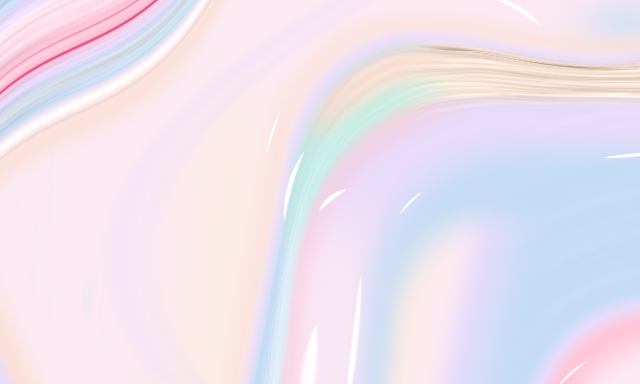
This background is drawn by a WebGL 1 fragment shader. Its source:

```glsl
precision highp float;
// Pastel liquid marble: folded ribbons of pink, mint, lilac and blue.
// Each fold is a contour field made by smoothly joining an upright edge and
// a level edge; colours are laid along the fields, then streaks and glints.

#define ASPECT 1.667
#define STREAKS 0.55
#define GLINT 0.95
#define PINK vec3(0.99, 0.915, 0.95)
#define CREAM vec3(0.99, 0.925, 0.90)
#define PEACH vec3(0.98, 0.87, 0.82)
#define ROSE vec3(1.0, 0.78, 0.85)
#define LILAC vec3(0.91, 0.86, 0.985)
#define BLUE vec3(0.775, 0.865, 0.96)
#define MINT vec3(0.77, 0.93, 0.89)
#define CRIMSON vec3(0.86, 0.22, 0.48)

uniform vec2 u_resolution;

float hash(vec2 p) {
  return fract(sin(dot(p, vec2(127.1, 311.7))) * 43758.5453);
}

float noise(vec2 p) {
  vec2 i = floor(p), f = fract(p);
  f = f * f * (3.0 - 2.0 * f);
  return mix(mix(hash(i), hash(i + vec2(1, 0)), f.x),
             mix(hash(i + vec2(0, 1)), hash(i + vec2(1, 1)), f.x), f.y);
}

// Long flowing grain: along the flow, then across it.
float grain(float along, float across) {
  float sum = 0.0, amp = 0.5;
  for (int i = 0; i < 3; i++) {
    sum += amp * noise(vec2(along, across));
    along *= 1.6; across *= 2.1; amp *= 0.55;
  }
  return sum / 0.93;
}

float bell(float d, float width) { return exp(-d * d / (width * width)); }

// Smooth minimum: rounds the bend of a fold.
float fold(float a, float b, float k) {
  float h = max(k - abs(a - b), 0.0) / k;
  return min(a, b) - h * h * k * 0.25;
}

// Curved, tapered highlight from a to b.
float glint(vec2 p, vec2 a, vec2 b, float bend, float width) {
  vec2 ab = b - a;
  float len = length(ab);
  vec2 dir = ab / len, q = p - a;
  float t = clamp(dot(q, dir) / len, 0.0, 1.0);
  float taper = 4.0 * t * (1.0 - t);
  float off = abs(dot(q, vec2(-dir.y, dir.x)) - bend * taper);
  return (1.0 - smoothstep(0.3, 1.0, off / (width * taper + 0.0005))) * smoothstep(0.0, 0.3, taper);
}

vec3 leftField(vec2 p) {
  vec3 c = mix(PINK, CREAM, 0.9 * bell(p.x - 0.54 - 0.12 * p.y, 0.13) * smoothstep(0.95, 0.5, p.y));
  float vein = p.x - 0.31 - 1.3 * (p.y - 0.33) * (p.y - 0.33);
  c = mix(c, LILAC, 0.32 * bell(vein, 0.035) + 0.2 * bell(vein - 0.07, 0.025));
  float wisps = grain(p.x * 45.0, p.y * 5.0);
  c = mix(c, MINT, 0.4 * smoothstep(0.62, 0.85, wisps) * bell(p.x - 0.17, 0.1) * bell(p.y - 0.33, 0.25));
  float corner = p.x - 0.09 + 0.42 * p.y;
  c = mix(c, PEACH, 0.8 * smoothstep(0.05, -0.04, corner));
  return mix(c, LILAC, smoothstep(-0.04, -0.08, corner));
}

// Striped fold across the upper left corner.
vec3 cornerBand(vec3 c, vec2 p) {
  float s = p.y - 0.609 - p.x * (0.872 + p.x * (3.29 * p.x - 2.015));
  float g = grain(p.x * 3.0, s * 70.0);
  c = mix(c, PEACH, 0.65 * bell(s + 0.055, 0.045));
  c = mix(c, PEACH * 0.93, 0.5 * bell(s + 0.025, 0.005));
  c = mix(c, BLUE, smoothstep(0.005, 0.045, s));
  c = mix(c, vec3(0.86, 0.85, 0.86), 0.65 * bell(s - 0.075, 0.025));
  c = mix(c, LILAC, smoothstep(0.085, 0.115, s));
  c = mix(c, ROSE, smoothstep(0.11, 0.15, s));
  c = mix(c, PINK, 0.75 * bell(s - 0.235, 0.018) + 0.9 * bell(s - 0.28, 0.025));
  c = mix(c, LILAC, smoothstep(0.28, 0.32, s));
  c = mix(c, BLUE, smoothstep(0.32, 0.37, s));
  c += (g - 0.5) * 0.3 * STREAKS * smoothstep(0.01, 0.05, s);
  c = mix(c, vec3(1), 0.95 * bell(s, 0.012) + 0.5 * bell(s - 0.3, 0.006));
  c = mix(c, MINT, 0.7 * bell(s - 0.045, 0.004) * smoothstep(0.3, 0.45, p.x));
  return mix(c, CRIMSON, 0.85 * bell(s - 0.148, 0.0045) + 0.35 * bell(s - 0.185, 0.003));
}

// Blue pool with a warm tongue and a pink bulb.
vec3 pool(vec2 p, float inner) {
  float low = smoothstep(0.6, 0.25, p.y) * smoothstep(1.08, 0.88, p.x);
  vec3 c = mix(LILAC, PINK, 0.85 * low);
  c = mix(c, ROSE, 0.4 * bell(inner - 0.01, 0.03) * smoothstep(1.3, 1.0, p.x));
  float edge = fold(p.x - 0.93 - 0.1 * p.y, 0.63 - p.y, 0.42);
  c = mix(c, BLUE, smoothstep(-0.05, 0.08, edge));
  float tongue = fold(p.x - 0.97 - 0.13 * p.y, 0.47 - p.y, 0.28);
  float across = p.x - 0.22 * p.y;
  vec3 warm = mix(CREAM, PINK, smoothstep(1.0, 1.13, across));
  warm = mix(warm, LILAC, smoothstep(1.1, 1.2, across));
  c = mix(c, warm, smoothstep(-0.02, 0.09, tongue) * smoothstep(1.34, 1.14, across));
  float r = length(p - vec2(1.72, -0.13));
  c += 0.025 * (grain(p.x * 2.0, r * 40.0) - 0.5) * smoothstep(1.25, 1.5, p.x);
  c = mix(c, LILAC, smoothstep(0.38, 0.33, r));
  return mix(c, mix(PINK, ROSE, smoothstep(0.17, 0.29, r)), smoothstep(0.345, 0.29, r));
}

void main() {
  vec2 p = gl_FragCoord.xy / u_resolution * vec2(ASPECT, 1.0);
  float crest = 0.865 + 0.03 * cos((p.x - 1.08) * 6.5);
  float outer = fold(p.x - 0.652 - 0.19 * p.y, crest - p.y, 0.28);
  float inner = fold(p.x - 0.745 - 0.1 * p.y, 0.73 - p.y, 0.5);
  float t = outer / max(outer - inner, 0.02);
  float upper = smoothstep(0.58, 0.76, p.y);
  float right = smoothstep(1.0, 1.25, p.x);

  // Pale field, top right glow and the halo around the ribbon
  vec3 c = cornerBand(leftField(p), p);
  c = mix(c, BLUE, 0.6 * bell(length((p - vec2(1.64, 0.94)) * vec2(1.0, 1.8)), 0.13));
  c = mix(c, PEACH, 0.5 * bell(outer + 0.045, 0.03));
  c = mix(c, LILAC, 0.8 * bell(outer + 0.005, 0.018));

  // Ribbon: cool on the upright leg, warm and streaked on the level one
  vec3 leg = mix(BLUE, vec3(0.87, 0.92, 0.97), smoothstep(0.2, 0.6, t));
  leg = mix(leg, MINT, 0.8 * smoothstep(0.25, 0.55, p.y));
  vec3 top = mix(PEACH, vec3(0.93, 0.87, 0.81), 0.6 * right);
  top = mix(top, MINT, 0.95 * bell(t - 0.72, 0.22) * (1.0 - right));
  vec3 ribbon = mix(leg, top, upper);
  float g = grain(p.x * 5.0, t * 18.0 + 2.0 * noise(p * 7.0));
  ribbon += (g - 0.5) * STREAKS * (0.12 + 0.38 * upper * right);
  ribbon = mix(ribbon, vec3(0.56, 0.42, 0.32), 0.7 * right * bell(t - 0.12, 0.05) * smoothstep(0.45, 0.7, g));
  ribbon = mix(ribbon, BLUE, 0.7 * bell(t, 0.16) * (1.0 - right));
  ribbon = mix(ribbon, mix(ROSE, LILAC, right), 0.6 * smoothstep(0.75, 1.0, t));
  c = mix(c, ribbon, smoothstep(-0.012, 0.018, outer));
  c = mix(c, pool(p, inner), smoothstep(-0.025, 0.03, inner));

  // White glints
  float w = glint(p, vec2(0.74, 0.42), vec2(0.795, 0.61), 0.012, 0.009);
  w += glint(p, vec2(0.83, 0.45), vec2(0.905, 0.508), 0.007, 0.009);
  w += glint(p, vec2(0.895, -0.1), vec2(0.94, 0.29), -0.005, 0.012);
  w += glint(p, vec2(0.79, -0.13), vec2(0.825, 0.16), 0.005, 0.026);
  w += glint(p, vec2(1.27, 1.01), vec2(1.41, 0.93), 0.012, 0.009);
  w += glint(p, vec2(1.04, 0.44), vec2(1.1, 0.5), 0.004, 0.004);
  w += glint(p, vec2(0.695, 0.6), vec2(0.73, 0.71), 0.003, 0.004);
  w += glint(p, vec2(1.57, 0.59), vec2(1.72, 0.605), -0.002, 0.006);
  w += glint(p, vec2(1.45, -0.01), vec2(1.53, 0.06), 0.004, 0.004);
  c = mix(c, vec3(1), GLINT * min(w, 1.0));
  gl_FragColor = vec4(clamp(c, 0.0, 1.0), 1.0);
}
```
